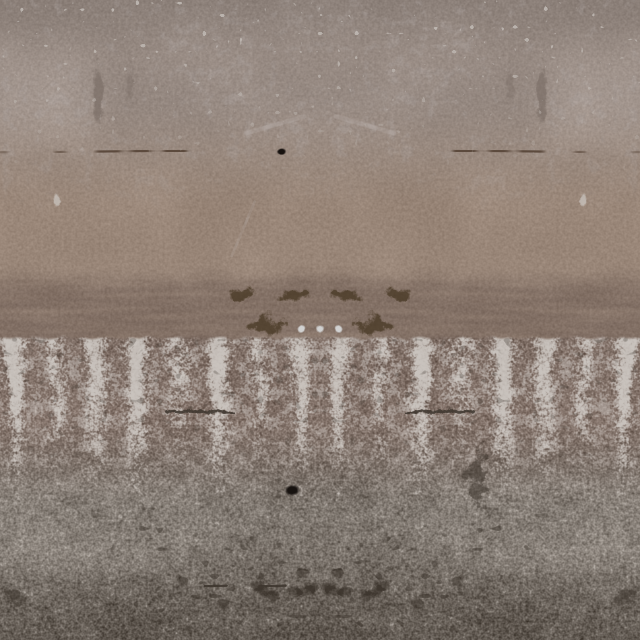
This texture is drawn by a Shadertoy shader. Its source:

```glsl
// Weathered concrete wall: a smooth brown upper face over a rough grey foot,
// with evenly spaced lime streaks running down from the ledge between them.
// Folded coordinates mirror the wear; gradient noise gives stains and grit.

float hash(vec2 p) {
  vec3 q = fract(vec3(p.xyx) * 0.1031);
  q += dot(q, q.yzx + 33.33);
  return fract((q.x + q.y) * q.z);
}

float corner(vec2 cell, vec2 offset) {
  float angle = 6.2832 * hash(cell);
  return dot(vec2(cos(angle), sin(angle)), offset);
}

float noise(vec2 p) {
  vec2 i = floor(p), f = fract(p), e = vec2(1, 0);
  vec2 u = f * f * (3.0 - 2.0 * f);
  float low = mix(corner(i, f), corner(i + e, f - e), u.x);
  float high = mix(corner(i + e.yx, f - e.yx), corner(i + 1.0, f - 1.0), u.x);
  return 1.5 * mix(low, high, u.y);
}

float fbm(vec2 p) {
  float sum = 0.0, amp = 0.6;
  for (int i = 0; i < 4; i++) {
    sum += amp * noise(p);
    p = p * 2.03 + 17.7;
    amp *= 0.55;
  }
  return sum;
}

// Soft ellipse with a ragged rim
float blot(vec2 p, vec2 centre, vec2 radius, float rag) {
  return 1.0 - smoothstep(0.55, 1.2, length((p - centre) / radius) + rag);
}

float stroke(vec2 p, vec2 a, vec2 b, float width) {
  vec2 d = b - a;
  float t = clamp(dot(p - a, d) / dot(d, d), 0.0, 1.0);
  return 1.0 - smoothstep(0.4 * width, width, length(p - a - d * t));
}

vec3 upperWall(vec2 p, vec2 fold, float cloud, float rag, float grit) {
  vec3 col = mix(vec3(0.605, 0.53, 0.475), vec3(0.59, 0.54, 0.51), smoothstep(0.66, 0.86, p.y));
  col *= 1.0 - 0.07 * smoothstep(0.9, 1.0, p.y);
  // Pale side panels and cloudy bloom
  float panel = smoothstep(0.19, 0.1, fold.x + 0.04 * cloud) * smoothstep(0.74, 0.8, p.y);
  col += 0.035 * panel * smoothstep(0.99, 0.88, p.y);
  float bloom = smoothstep(0.1, 0.6, rag + 0.5 * cloud) * smoothstep(0.62, 0.8, p.y);
  col = mix(col, vec3(0.67, 0.64, 0.63), 0.28 * bloom);
  // Shadowed ledge
  float shade = smoothstep(0.585, 0.54, p.y + 0.015 * cloud);
  col = mix(col, vec3(0.48, 0.41, 0.37), shade * (0.72 + 0.3 * noise(fold * vec2(8, 110))));
  col += 0.035 * cloud + 0.05 * grit;
  // Damp runs, pale scratches and the broken seam
  float run = blot(fold, vec2(0.153, 0.855), vec2(0.008, 0.045), rag);
  run += 0.6 * blot(fold, vec2(0.203, 0.87), vec2(0.006, 0.035), rag);
  col = mix(col, vec3(0.46, 0.41, 0.38), 0.6 * run);
  float scratch = stroke(fold, vec2(0.385, 0.792), vec2(0.475, 0.818), 0.005);
  scratch += 0.6 * stroke(p, vec2(0.362, 0.6), vec2(0.398, 0.685), 0.003);
  col = mix(col, vec3(0.7, 0.66, 0.64), scratch * (0.4 + 0.4 * rag));
  float seam = stroke(fold, vec2(0, 0.762), vec2(0.375, 0.765), 0.0024);
  col = mix(col, vec3(0.36, 0.29, 0.24), seam * smoothstep(-0.25, 0.3, noise(fold * vec2(26, 3))));
  // Sparse chips of lime
  float chip = smoothstep(0.62, 0.8, noise(p * 105.0)) * smoothstep(0.65, 1.0, p.y);
  chip += blot(fold, vec2(0.088, 0.69), vec2(0.005, 0.011), rag);
  return mix(col, vec3(0.79, 0.77, 0.75), min(0.75 * chip, 0.9));
}

// Lime density: one run per lane, each with its own strength
float limeStreaks(vec2 fold, float cloud) {
  const float strength[8] = float[8](0.95, 0.65, 0.85, 1.0, 0.55, 0.95, 0.65, 0.85);
  float lane = (fold.x - 0.0234) / 0.0638 + 0.12 * noise(fold * vec2(25, 12));
  float id = clamp(floor(lane + 0.5), 0.0, 7.0);
  float power = strength[int(id)];
  float across = (lane - id) / (0.22 + 0.08 * hash(vec2(id, 4)));
  return power * exp(-across * across) * smoothstep(0.29 - 0.13 * power, 0.44, fold.y + 0.04 * cloud);
}

vec3 lowerWall(vec2 p, vec2 fold, float cloud, float rag, float grit) {
  vec3 col = mix(vec3(0.48, 0.45, 0.42), vec3(0.53, 0.465, 0.43), smoothstep(0.2, 0.36, p.y));
  col = mix(vec3(0.38, 0.35, 0.32), col, smoothstep(-0.03, 0.17, p.y));
  col += 0.06 * blot(fold, vec2(0.12, 0.18), vec2(0.26, 0.09), 0.5 * cloud);
  col += 0.07 * cloud + 0.08 * rag + 0.16 * grit;
  // Pale mottling, then the streaks
  float zone = smoothstep(0.17, 0.4, p.y);
  float mottle = smoothstep(-0.15, 0.5, rag + 0.7 * grit + 0.3 * cloud) * zone;
  col = mix(col, vec3(0.68, 0.65, 0.63), 0.55 * mottle);
  float lime = limeStreaks(fold, cloud) + 0.35 * (rag + grit);
  col = mix(col, vec3(0.81, 0.79, 0.77), 0.85 * smoothstep(0.18, 0.85, lime));
  // Pits, damp patches and cracks
  float pitZone = 0.35 * zone + 0.6 * blot(p, vec2(0.5, 0.09), vec2(0.4, 0.14), cloud);
  float dark = smoothstep(0.42, 0.7, noise(fold * vec2(70, 95) + 9.0)) * pitZone;
  dark += stroke(fold + vec2(0, 0.006 * rag), vec2(0.26, 0.358), vec2(0.365, 0.355), 0.003);
  for (float k = 0.0; k < 9.0; k++) {
    vec2 c = vec2(0.24 + 0.25 * hash(vec2(k, 2)), 0.02 + 0.1 * hash(vec2(k, 7)));
    dark += 0.6 * blot(fold, c, vec2(0.011, 0.007), 1.3 * rag);
  }
  for (float x = 0.32; x < 0.45; x += 0.092)
    dark += stroke(p, vec2(x, 0.084), vec2(x + 0.034, 0.085), 0.0025);
  dark += 0.7 * blot(fold, vec2(0.026, 0.07), vec2(0.018, 0.011), rag);
  dark += 0.6 * blot(p, vec2(0.745, 0.25), vec2(0.014, 0.045), 1.5 * rag);
  return mix(col, vec3(0.23, 0.2, 0.17), min(0.85 * dark, 0.9));
}

void mainImage(out vec4 fragColor, in vec2 fragCoord) {
  vec2 p = fragCoord / iResolution.xy, fold = vec2(min(p.x, 1.0 - p.x), p.y);
  float cloud = fbm(fold * 7.0 + 3.0), rag = fbm(fold * 48.0);
  float grit = 0.6 * noise(p * 190.0) + 0.5 * noise(p * 330.0);
  float ledge = 0.472 + 0.004 * noise(vec2(fold.x * 45.0, 2));
  vec3 upper = upperWall(p, fold, cloud, rag, grit), lower = lowerWall(p, fold, cloud, rag, grit);
  vec3 col = mix(lower, upper, smoothstep(-0.003, 0.003, p.y - ledge));
  // Moss and dots of lime along the ledge
  float moss = blot(fold, vec2(0.418, 0.492), vec2(0.02, 0.013), 1.4 * rag);
  for (float x = 0.378; x < 0.5; x += 0.085)
    moss += blot(fold, vec2(x, 0.54), vec2(0.02, 0.008), 1.4 * rag);
  col = mix(col, vec3(0.27, 0.21, 0.13), 0.75 * min(moss, 1.0));
  for (float x = -0.029; x < 0.03; x += 0.029)
    col = mix(col, vec3(0.82), blot(p, vec2(0.5 + x, 0.486), vec2(0.006), 0.4 * rag));
  // Drilled holes
  float hole = blot(p, vec2(0.457, 0.234), vec2(0.011, 0.008), 0.2 * rag);
  hole += blot(p, vec2(0.44, 0.763), vec2(0.007, 0.005), 0.3 * rag);
  col = mix(col, vec3(0.09, 0.07, 0.06), hole);
  fragColor = vec4(clamp(col, 0.0, 1.0), 1);
}
```
